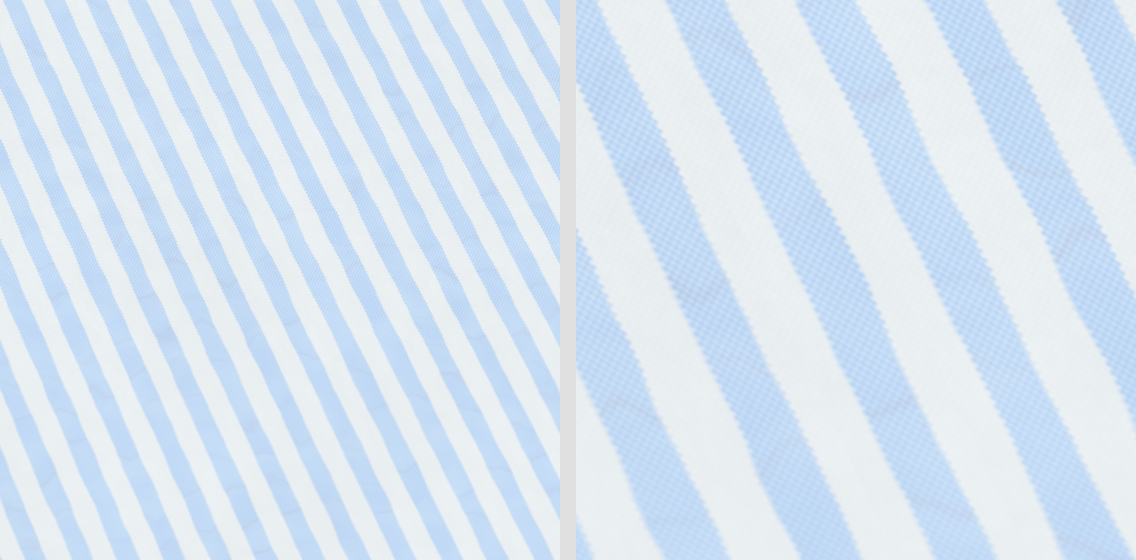
Left: the whole. Right: its middle third, enlarged.
Reproduce this texture procedurally as a WebGL 1 fragment shader.

```glsl
precision highp float;
// Puckered seersucker cloth with slanted pale blue and white stripes, seen in slight perspective.

uniform vec2 u_resolution;

#define STRIPE_START 0.245   // centre of stripe zero on the top edge
#define STRIPE_SLANT 0.48    // sideways run of stripe zero from top to bottom
#define PITCH_TOP 0.0745     // stripe spacing at the top edge
#define PITCH_BOTTOM 0.0825  // stripe spacing at the bottom edge
#define BLUE_SHARE 0.475     // blue part of each repeat
#define EDGE_WOBBLE 0.028
#define PUCKER_ROWS 17.0
#define WARP_THREADS 13.0    // thread pairs per stripe repeat
#define WEFT_THREADS 170.0   // thread pairs down the canvas
#define WHITE_YARN vec3(0.918, 0.937, 0.945)
#define BLUE_YARN vec3(0.765, 0.858, 0.962)
#define CREASE_TINT vec3(0.755, 0.820, 0.915)

const float TAU = 6.2831853;

float hash(vec2 p) {
  return fract(sin(dot(p, vec2(127.1, 311.7))) * 43758.545);
}

vec2 gradientAt(vec2 cell) {
  float angle = TAU * hash(cell);
  return vec2(cos(angle), sin(angle));
}

// Gradient noise, roughly -0.7 to 0.7
float noise(vec2 p) {
  vec2 i = floor(p);
  vec2 f = p - i;
  vec2 w = f * f * f * (f * (f * 6.0 - 15.0) + 10.0);
  vec2 e = vec2(1.0, 0.0);
  float low = mix(dot(gradientAt(i), f),
                  dot(gradientAt(i + e), f - e), w.x);
  float high = mix(dot(gradientAt(i + e.yx), f - e.yx),
                   dot(gradientAt(i + 1.0), f - 1.0), w.x);
  return mix(low, high, w.y);
}

// Thin irregular folds across a stripe: x = fold line, y = soft relief
vec2 pucker(float across, float along, float stripeId) {
  float row = along * PUCKER_ROWS + 3.0 * hash(vec2(stripeId, 4.0));
  row += 0.55 * noise(vec2(across * 1.7, along * 24.0));
  float strength = hash(vec2(stripeId, floor(row + 0.5)));
  float offset = fract(row + 0.5) - 0.5;
  float fold = exp(-offset * offset * 190.0) * smoothstep(0.15, 1.0, strength);
  float relief = noise(vec2(across * 1.3 + 7.0, row * 1.4));
  return vec2(fold, relief);
}

void main() {
  vec2 uv = gl_FragCoord.xy / u_resolution;
  float down = 1.0 - uv.y;

  // Cloth coordinates: across counts stripes, along follows the weft
  float pitch = mix(PITCH_TOP, PITCH_BOTTOM, down);
  float across = (uv.x - STRIPE_START - STRIPE_SLANT * down) / pitch;
  float along = down + 0.12 * uv.x;
  float stripeId = floor(across + 0.5);

  // The focus band lies in the upper half; the lower cloth is softer
  float focus = smoothstep(-0.25, 0.12, down) * (1.0 - 0.8 * smoothstep(0.38, 0.82, down));
  float pixel = 1.0 / min(u_resolution.x, u_resolution.y);
  float threadVisible = smoothstep(1.6, 2.8, 1.0 / (WEFT_THREADS * pixel));

  // Plain weave
  float warp = sin(TAU * across * WARP_THREADS);
  float weft = sin(TAU * along * WEFT_THREADS);
  float weave = warp * weft * focus * threadVisible;

  // Stripe mask with puckered, slightly ragged edges
  float wobble = EDGE_WOBBLE * noise(vec2(across * 2.0, along * 19.0));
  wobble += 0.3 * EDGE_WOBBLE * noise(vec2(across * 5.0, along * 70.0));
  float center = abs(fract(across + wobble * 1.6 + 0.5) - 0.5);
  float edge = center - 0.5 * BLUE_SHARE + 0.012 * weft * focus * threadVisible;
  float softness = max(mix(0.05, 0.028, focus), 0.8 * pixel / pitch);
  float blue = 1.0 - smoothstep(-softness, softness, edge);

  // Yarn colours, folds and thread shading
  vec2 folds = pucker(across, along, stripeId);
  vec3 blueCloth = mix(BLUE_YARN, CREASE_TINT, 0.6 * folds.x);
  blueCloth += vec3(0.030, 0.022, 0.008) * folds.y;
  blueCloth += vec3(0.042, 0.030, 0.012) * weave;
  vec3 whiteCloth = WHITE_YARN + 0.006 * weave + 0.010 * folds.y;
  vec3 color = mix(whiteCloth, blueCloth, blue);

  // Broad uneven light and fine fibre grain
  color += 0.010 * noise(uv * 3.0 + 11.0);
  color += 0.008 * noise(vec2(across * 9.0, along * 110.0)) * (0.4 + 0.6 * focus);
  gl_FragColor = vec4(clamp(color, 0.0, 1.0), 1.0);
}
```
